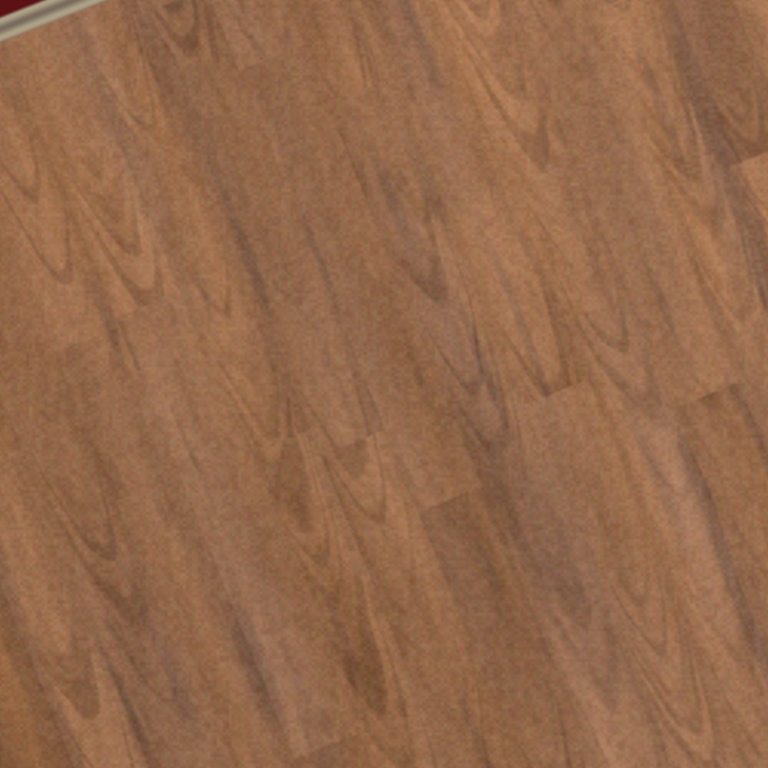
A WebGL 1 fragment shader for this texture:

```glsl
precision highp float;
uniform vec2 u_resolution;

#define BOARD_WIDTH 0.09
#define BOARD_LENGTH 0.62
#define TILT 0.385
#define BOARD_CONTRAST 0.95
#define STREAKS 2.1
#define VEINS 1.25
#define ARCHES 1.7
#define SPECKLE 0.105
#define SOFTNESS 0.0016
#define MEAN_COLOR vec3(0.579, 0.409, 0.294)
#define TONE_STEP vec3(0.046, 0.036, 0.028)
#define TINT_STEP vec3(-0.022, 0.002, 0.036)

float hash(vec2 p) {
  return fract(sin(dot(p, vec2(127.1, 311.7))) * 43758.5453);
}

float noise(vec2 p) {
  vec2 cell = floor(p), f = fract(p);
  f = f * f * (3.0 - 2.0 * f);
  float low = mix(hash(cell), hash(cell + vec2(1.0, 0.0)), f.x);
  float high = mix(hash(cell + vec2(0.0, 1.0)), hash(cell + vec2(1.0, 1.0)), f.x);
  return mix(low, high, f.y);
}

// Nested arches opening upward along a board, x from -0.5 to 0.5
float archGrain(float x, float y, float seed) {
  float center = 0.25 * (seed - 0.5) + 0.16 * (noise(vec2(y * 9.0, seed * 31.0)) - 0.5);
  float bend = x - center;
  float level = y - 0.75 * bend * bend + 0.02 * noise(vec2(x * 5.0, y * 18.0));
  float rings = noise(vec2(level * 42.0, seed * 57.0));
  float line = smoothstep(0.45, 0.85, rings);
  float zone = smoothstep(0.4, 0.6, noise(vec2(seed * 43.0, y * 3.4)));
  float inside = 1.0 - smoothstep(0.3, 0.48, abs(x));
  return (0.35 - line) * zone * inside;
}

// Returns lightness and warm-to-grey tint; p.x runs across, p.y along the boards
vec2 wood(vec2 p) {
  float column = p.x / BOARD_WIDTH;
  float row = p.y / BOARD_LENGTH + hash(vec2(floor(column), 7.0));
  vec2 board = vec2(floor(column), floor(row));
  float seed = hash(board + 3.7);
  float x = fract(column) - 0.5;

  // Streaks and dark veins follow a wavering grain, partly shared by neighbours
  vec2 wave = p + 0.02 * vec2(noise(p * vec2(9.0, 6.0)) - 0.5, 0.0);
  vec2 grain = wave + seed * vec2(17.0, 23.0);
  float broad = 0.5 * noise(grain * vec2(15.0, 2.6)) + 0.5 * noise(wave * vec2(13.0, 2.2)) - 0.5;
  float streak = 0.55 * noise(grain * vec2(50.0, 4.5))
               + 0.45 * noise(wave * vec2(105.0, 7.0)) - 0.5;
  float vein = smoothstep(0.68, 0.9, noise(wave * vec2(44.0, 4.2) + 40.0));
  float fleck = smoothstep(0.76, 0.93, noise(grain * vec2(70.0, 16.0) + 70.0));

  // Barely visible joints along the sides
  float side = (0.5 - abs(x)) * BOARD_WIDTH;
  float joint = 1.0 - smoothstep(0.0, 0.005, side);

  float tone = BOARD_CONTRAST * (hash(board + 11.3) - 0.5) + 2.6 * broad + STREAKS * streak
             + ARCHES * archGrain(x, p.y, seed) + 0.2
             - VEINS * vein - 0.8 * fleck - 0.25 * joint;
  float tint = noise(wave * vec2(20.0, 3.0) + 90.0) - 0.5 + 0.4 * vein
             + 0.35 * (hash(board + 29.1) - 0.5);
  return vec2(tone, tint);
}

// Fine mottling, two sizes
float speckle(vec2 p) {
  return 0.4 * noise(p * 125.0) + 0.6 * noise(p * 250.0 + 50.0) - 0.5;
}

void main() {
  vec2 uv = gl_FragCoord.xy / u_resolution.y;
  vec2 across = vec2(cos(TILT), sin(TILT));
  vec2 along = vec2(-across.y, across.x);
  vec2 p = vec2(dot(uv, across), dot(uv, along));

  // Four taps soften the grain and the board edges
  vec2 surface = vec2(0.0);
  for (int i = 0; i < 4; i++) {
    float turn = 1.5708 * float(i) + 0.4;
    surface += 0.25 * wood(p + SOFTNESS * vec2(cos(turn), sin(turn)));
  }

  // Light falls off from the upper right, warmer at the lower left
  float light = uv.x + uv.y - 1.0;
  surface += vec2(0.3, 0.2) * light;
  vec3 color = MEAN_COLOR + TONE_STEP * surface.x + TINT_STEP * surface.y;
  color += SPECKLE * (0.8 * speckle(uv)
         + 0.45 * vec3(speckle(uv + 3.1), speckle(uv + 5.3), speckle(uv + 8.7)));

  // Pale trim and red cloth in the upper left corner
  float rim = dot(uv - vec2(0.0, 0.945), vec2(-0.366, 0.931));
  vec3 trim = mix(vec3(0.47, 0.42, 0.36), vec3(0.68, 0.63, 0.53),
                  0.5 + 0.5 * sin(rim * 300.0));
  vec3 cloth = vec3(0.36, 0.07, 0.08);
  vec3 corner = mix(trim, cloth, smoothstep(0.027, 0.033, rim));
  color = mix(color, corner, smoothstep(-0.003, 0.003, rim));

  gl_FragColor = vec4(color, 1.0);
}
```
